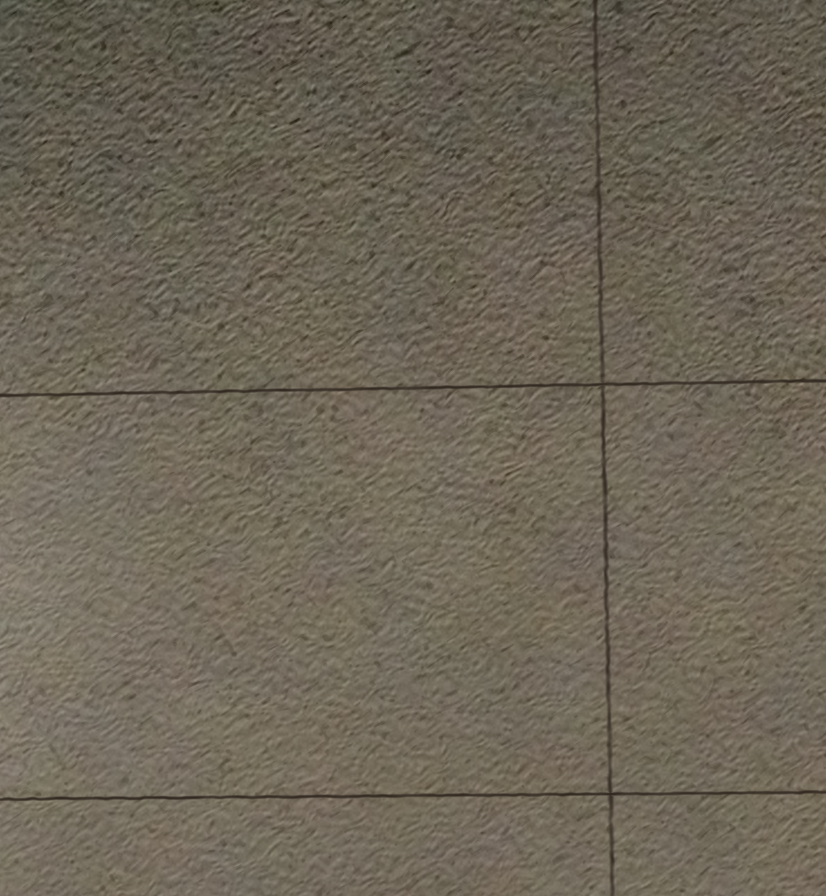
This texture is drawn by a WebGL 1 fragment shader. Its source:

```glsl
precision highp float;

uniform vec2 u_resolution;

// Colours
const vec3 FLOOR_NEAR = vec3(0.452, 0.417, 0.357);
const vec3 FLOOR_FAR = vec3(0.375, 0.350, 0.300);
const vec3 JOINT_COLOUR = vec3(0.190, 0.155, 0.125);
const vec3 LEFT_GLOW = vec3(0.060, 0.066, 0.070);
const vec3 CORNER_TINT = vec3(-0.050, -0.022, -0.012);

// Joint layout, in canvas heights; slopes give the slight perspective
const float ROW_START = 0.108;
const float ROW_SLOPE = 0.0085;
const float ROW_HEIGHT = 0.4505;
const float ROW_SPREAD = 0.0099;
const float COLUMN_START = 0.6836;
const float COLUMN_LEAN = -0.0196;
const float COLUMN_WIDTH = 0.75;
const float ROW_JOINT_HALF = 0.0016;
const float COLUMN_JOINT_HALF = 0.0021;
const float JOINT_WOBBLE = 0.0022;

// Surface texture
const float GRAIN_SCALE = 190.0;
const float GRAIN_RELIEF = 0.125;
const float FINE_GRAIN = 0.050;
const float PIT_DEPTH = 0.075;
const float MOTTLE = 0.022;
const float TINT_MOTTLE = 0.022;
const float TILE_VARIATION = 0.008;

float hash(vec2 p) {
  vec3 q = fract(vec3(p.xyx) * 0.1031);
  q += dot(q, q.yzx + 33.33);
  return fract((q.x + q.y) * q.z);
}

float noise(vec2 p) {
  vec2 cell = floor(p);
  vec2 f = fract(p);
  f = f * f * (3.0 - 2.0 * f);
  float low = mix(hash(cell), hash(cell + vec2(1.0, 0.0)), f.x);
  float high = mix(hash(cell + vec2(0.0, 1.0)), hash(cell + vec2(1.0)), f.x);
  return mix(low, high, f.y);
}

float fbm(vec2 p) {
  float sum = 0.0;
  float weight = 0.5;
  for (int i = 0; i < 4; i++) {
    sum += weight * noise(p);
    p = p * 2.03 + 17.7;
    weight *= 0.5;
  }
  return sum / 0.9375;
}

// Broad light: dim far edge, pale glow on the left, cool far corner
vec3 floorLight(vec2 p) {
  vec3 colour = mix(FLOOR_NEAR, FLOOR_FAR, smoothstep(0.40, 1.08, p.y));
  float height = (p.y - 0.30) / 0.28;
  colour += LEFT_GLOW * exp(-5.0 * p.x - height * height);
  return colour + CORNER_TINT * exp(-6.0 * length(p - vec2(0.0, 1.0)));
}

// Slanted fibres lit from one side, with fine grit and dark pits
float grain(vec2 p) {
  vec2 warp = vec2(noise(p * 45.0), noise(p * 45.0 + 31.0)) * 0.008;
  vec2 q = mat2(0.82, -0.57, 0.57, 0.82) * (p + warp);
  q *= GRAIN_SCALE * vec2(0.75, 1.35);
  float relief = noise(q + 50.0) - noise(q + vec2(50.3, 50.9));
  float grit = noise(p * GRAIN_SCALE * 2.1 + 9.0) - 0.5;
  float pits = smoothstep(0.74, 0.94, noise(q * 0.8 + 140.0));
  float roughness = mix(0.75, 1.15, smoothstep(0.1, 0.9, p.y))
                  * mix(0.75, 1.25, fbm(p * 9.0));
  return roughness * (GRAIN_RELIEF * relief + FINE_GRAIN * grit - PIT_DEPTH * pits);
}

float joint(float offset, float halfWidth, float softness) {
  return 1.0 - smoothstep(halfWidth - softness, halfWidth + softness, abs(offset));
}

void main() {
  vec2 p = gl_FragCoord.xy / u_resolution.y;
  float pixel = 1.0 / u_resolution.y;

  // Tile coordinates, with whole numbers on the joints
  float rowHeight = ROW_HEIGHT + ROW_SPREAD * p.x;
  vec2 grid = vec2((p.x - COLUMN_START - COLUMN_LEAN * p.y) / COLUMN_WIDTH,
                   (p.y - ROW_START - ROW_SLOPE * p.x) / rowHeight);
  vec2 tile = floor(grid);
  vec2 toJoint = (fract(grid + 0.5) - 0.5) * vec2(COLUMN_WIDTH, rowHeight);

  // Lit surface with mottling and a small change per tile
  vec3 colour = floorLight(p) + grain(p);
  colour += MOTTLE * (fbm(p * 14.0 + 5.0) - 0.5) * 2.0;
  colour += TILE_VARIATION * (hash(tile + 20.0) - 0.5);
  float warmth = fbm(p * 16.0 + 60.0) - 0.5;
  float green = fbm(p * 20.0 + 90.0) - 0.5;
  colour += TINT_MOTTLE * (warmth * vec3(1.0, 0.3, -1.6) + green * vec3(-0.7, 1.0, -0.5));

  // Ragged joints, crisper along the rows than along the column
  vec2 wobble = vec2(noise(p * 130.0 + 11.0), noise(p * 110.0 + 73.0)) - 0.5;
  toJoint += JOINT_WOBBLE * wobble * vec2(1.0, 0.6);
  float column = joint(toJoint.x, COLUMN_JOINT_HALF, 0.0015 + 0.5 * pixel);
  float row = joint(toJoint.y, ROW_JOINT_HALF, 0.0008 + 0.5 * pixel);
  column *= mix(0.45, 0.95, noise(p * 95.0 + 40.0));
  row *= mix(0.75, 1.0, noise(p * 60.0 + 25.0));
  colour = mix(colour, JOINT_COLOUR, max(column, row));

  gl_FragColor = vec4(clamp(colour, 0.0, 1.0), 1.0);
}
```
